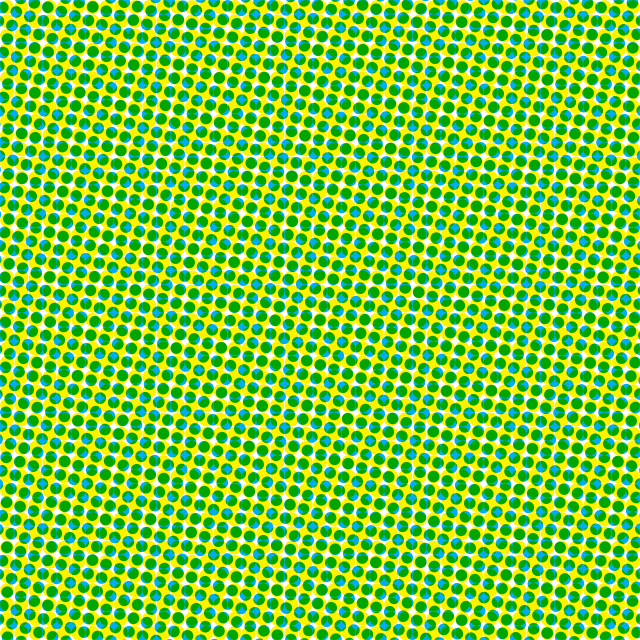
This pattern is drawn by a Shadertoy shader. Its source:

```glsl
// Two-ink halftone screen: an upright grid of nearly touching yellow dots
// overprinted by a tilted grid of smaller cyan dots. Inks multiply on white
// paper, giving green overlaps and a slow moire of white and blue gaps.

// Ink coverage of a dot grid with unit pitch, with a dot centred on the origin.
float dotScreen(vec2 cell, float angle, float radius, float pixel) {
    float c = cos(angle), s = sin(angle);
    vec2 rotated = vec2(c * cell.x - s * cell.y, s * cell.x + c * cell.y);
    float dist = length(fract(rotated + 0.5) - 0.5) - radius;
    return clamp(0.5 - dist / pixel, 0.0, 1.0);
}

void mainImage(out vec4 fragColor, in vec2 fragCoord) {
    // Screen space: 45 cells across the canvas height, centred
    float pixel = 45.0 / iResolution.y;
    vec2 cell = (fragCoord - 0.5 * iResolution.xy) * pixel;

    float yellow = dotScreen(cell, 0.0, 0.49, pixel);
    float cyan = dotScreen(cell, radians(18.0), 0.41, pixel);

    // Transparent inks on white paper
    vec3 color = mix(vec3(1.0), vec3(1.0, 0.95, 0.0), yellow);
    color *= mix(vec3(1.0), vec3(0.0, 0.68, 0.94), cyan);

    fragColor = vec4(color, 1.0);
}
```
